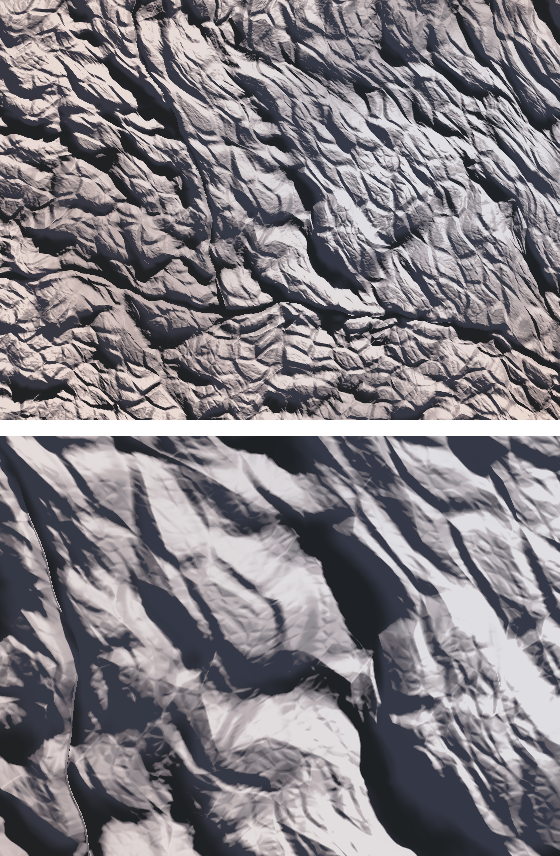
Top: the whole. Bottom: its middle third, enlarged.
This texture is drawn by a WebGL 1 fragment shader. Its source:

```glsl
precision highp float;
uniform vec2 u_resolution;

// Palette, from deepest crevice to sunlit edge
const vec3 CREVICE = vec3(0.12, 0.13, 0.14);
const vec3 SHADE   = vec3(0.21, 0.22, 0.27);
const vec3 DIM     = vec3(0.42, 0.39, 0.41);
const vec3 STONE   = vec3(0.58, 0.55, 0.56);
const vec3 PALE    = vec3(0.75, 0.70, 0.70);
const vec3 SUNLIT  = vec3(0.90, 0.87, 0.86);
const vec3 RUSTY   = vec3(1.03, 0.98, 0.95);
const vec3 BLUISH  = vec3(0.97, 1.00, 1.03);

// Relief, in canvas heights
const float SLAB_SCALE = 3.6;
const float SLAB_DEPTH = 0.034;
const float BLOCK_SCALE = 9.5;
const float BLOCK_DEPTH = 0.031;
const float RIB_SCALE = 25.0;
const float RIB_DEPTH = 0.011;
const float WRINKLE_SCALE = 66.0;
const float WRINKLE_DEPTH = 0.0026;
const float GRIT_SCALE = 125.0;
const float GRIT_DEPTH = 0.0007;
const float FAULT_DEPTH = 0.05;
const float FAULT_WIDTH = 0.008;
const vec2 PIT_CENTER = vec2(0.22, 0.56);
const float PIT_RADIUS = 0.055;
const vec2 STEEP_GRAIN = vec2(0.56, -0.83);
const vec2 GENTLE_GRAIN = vec2(0.91, -0.41);
const vec3 SUN = vec3(0.33, 0.74, 0.586);
const float SHADOW_STEP = 0.006;
const float SLOPE_SPAN = 0.0017;

vec2 hash2(vec2 c) {
  vec2 k = vec2(dot(c, vec2(127.1, 311.7)), dot(c, vec2(269.5, 183.3)));
  return fract(sin(k) * 43758.55);
}

// Cellular noise: x = distance to border, y = random level, z = facet tilt
vec3 cells(vec2 q) {
  vec2 base = floor(q), nearest = vec2(0.0), id = vec2(0.0);
  float first = 8.0, second = 8.0;
  for (int j = -1; j <= 1; j++) {
    for (int i = -1; i <= 1; i++) {
      vec2 cell = base + vec2(float(i), float(j));
      vec2 offset = q - cell - hash2(cell);
      float d = length(offset);
      if (d < first) {
        second = first;
        first = d;
        nearest = offset;
        id = cell;
      } else {
        second = min(second, d);
      }
    }
  }
  vec2 r = hash2(id + 37.0);
  return vec3(second - first, r.x, dot(nearest, hash2(id + 71.0) - 0.5));
}

// Domed, tilted chips separated by creases
float chips(vec2 q, float crease) {
  vec3 c = cells(q);
  return smoothstep(0.0, crease, c.x) * (0.5 + 0.6 * c.y + 1.5 * c.z);
}

vec2 warp(vec2 p) {
  float freq = 7.0, amp = 0.024;
  for (int i = 0; i < 5; i++) {
    p += amp * sin(p.yx * freq + vec2(1.3, 4.1) * float(i + 1));
    freq *= 1.9;
    amp *= 0.52;
  }
  return p;
}

vec2 alongGrain(vec2 p, vec2 dir, float stretch) {
  return vec2(dot(p, dir) / stretch, dot(p, vec2(-dir.y, dir.x)));
}

float groove(float d, float width) {
  return exp(-d * d / (width * width));
}

// Slow irregular swell between -1 and 1
float swell(vec2 p) {
  return 0.5 * sin(6.1 * p.x + 3.0 * sin(3.7 * p.y)) + 0.5 * sin(7.3 * p.y + 2.5 * sin(4.3 * p.x));
}

float coarseHeight(vec2 p) {
  vec2 w = warp(p);
  // Long faults divide steep ribs from broader blocks
  float lower = w.y - 0.33 + 0.04 * w.x + 0.07 * w.x * w.x;
  float upper = w.y - 0.67 - 0.03 * sin(5.0 * w.x);
  float seam = w.x - 0.62 + 0.28 * w.y;
  bool ribbed = lower > 0.0 && seam > 0.0;
  vec2 q = ribbed ? alongGrain(w, STEEP_GRAIN, 2.0) : alongGrain(w, GENTLE_GRAIN, 1.4);
  float h = SLAB_DEPTH * chips(q * SLAB_SCALE + 2.7, 0.3);
  h += BLOCK_DEPTH * chips(q * BLOCK_SCALE, 0.45);
  h += RIB_DEPTH * chips(q * RIB_SCALE + 5.3, 0.4);
  float gap = 0.65 + 0.35 * sin(17.0 * w.x + 2.0 * sin(9.0 * w.x));
  float fault = groove(lower, FAULT_WIDTH) * gap;
  fault += groove(upper, 1.5 * FAULT_WIDTH) * gap * smoothstep(0.65, 0.3, w.x);
  fault += 0.5 * groove(seam, FAULT_WIDTH) * smoothstep(0.0, 0.05, lower);
  fault += groove(length(w - PIT_CENTER), PIT_RADIUS);
  return h - FAULT_DEPTH * fault;
}

float fineHeight(vec2 p) {
  vec2 w = warp(p);
  vec2 q = alongGrain(w, STEEP_GRAIN, 2.1);
  float roughness = 0.7 + 0.5 * swell(w * 2.3 + 1.7);
  return coarseHeight(p) + WRINKLE_DEPTH * roughness * chips(q * WRINKLE_SCALE, 0.5)
       + GRIT_DEPTH * chips(alongGrain(w, GENTLE_GRAIN, 1.6) * GRIT_SCALE, 0.6);
}

void main() {
  vec2 p = gl_FragCoord.xy / u_resolution.y;
  float h = fineHeight(p);
  vec2 slope = vec2(fineHeight(p + vec2(SLOPE_SPAN, 0.0)),
                    fineHeight(p + vec2(0.0, SLOPE_SPAN))) - h;
  float light = max(dot(normalize(vec3(-slope / SLOPE_SPAN, 1.0)), SUN), 0.0);
  light *= 0.97 + 0.2 * swell(p);

  // Cast shadows: climb toward the sun
  float cover = 0.0;
  for (int i = 1; i <= 12; i++) {
    vec3 ray = SUN / length(SUN.xy) * SHADOW_STEP * float(i);
    cover = max(cover, coarseHeight(p + ray.xy) - h - ray.z);
  }
  light *= 1.0 - smoothstep(0.0, 0.005, cover);

  // Tone ramp and broad mineral tint
  vec3 color = mix(CREVICE, SHADE, smoothstep(0.012, 0.04, h));
  color = mix(color, DIM, smoothstep(0.04, 0.24, light));
  color = mix(color, STONE, smoothstep(0.24, 0.46, light));
  color = mix(color, PALE, smoothstep(0.46, 0.7, light));
  color = mix(color, SUNLIT, smoothstep(0.7, 0.93, light));
  float mineral = 0.5 + 0.3 * sin(4.0 * p.x + 1.0) - 0.4 * sin(5.0 * p.y - 1.5) * p.x;
  color *= mix(BLUISH, RUSTY, clamp(mineral, 0.0, 1.0));
  gl_FragColor = vec4(color, 1.0);
}
```
